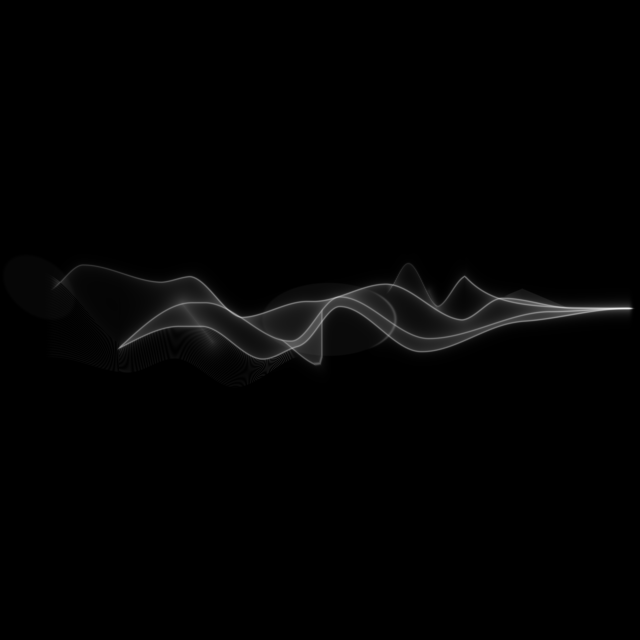
Write a WebGL 1 fragment shader that draws this background.

```glsl
precision highp float;
uniform vec2 u_resolution;

#define LINE_WIDTH 0.0013
#define LINE_GLOW 0.006
#define EDGE_SOFT 0.0015
#define SHEET_LIGHT 0.09
#define RIM_FALLOFF 0.014
#define THREAD_COUNT 30.0
#define TIP_X 0.986
#define SMOKE_TINT vec3(1.0)

float ease(float a, float b, float x) { return smoothstep(a, b, x); }

// Heights of the long edges: eased moves from one crest or trough to the next
float topEdge(float x) {
  return 0.544 + 0.042 * ease(0.07, 0.13, x) - 0.027 * ease(0.13, 0.254, x)
    + 0.009 * ease(0.25, 0.30, x) - 0.064 * ease(0.295, 0.38, x)
    + 0.025 * ease(0.376, 0.48, x) + 0.027 * ease(0.49, 0.603, x)
    - 0.056 * ease(0.603, 0.725, x) + 0.034 * ease(0.72, 0.785, x)
    - 0.016 * ease(0.785, 0.90, x);
}

float middleEdge(float x) {
  return 0.393 + 0.134 * ease(0.08, 0.30, x) - 0.060 * ease(0.32, 0.453, x)
    + 0.069 * ease(0.455, 0.531, x) - 0.065 * ease(0.531, 0.67, x)
    + 0.042 * ease(0.67, 0.86, x) + 0.005 * ease(0.86, 0.98, x);
}

float bottomEdge(float x) {
  return 0.436 + 0.054 * ease(0.12, 0.28, x) - 0.051 * ease(0.315, 0.411, x)
    + 0.021 * ease(0.411, 0.475, x) + 0.061 * ease(0.465, 0.531, x)
    - 0.0705 * ease(0.531, 0.658, x) + 0.047 * ease(0.66, 0.82, x)
    + 0.0205 * ease(0.80, 0.98, x);
}

float crestEdge(float x) {
  return 0.54 + 0.0485 * ease(0.60, 0.638, x) - 0.0675 * ease(0.638, 0.686, x)
    + 0.048 * ease(0.682, 0.73, x) - 0.051 * (1.0 - exp(-22.0 * max(x - 0.726, 0.0)));
}

float hemEdge(float x) {
  return 0.442 - 0.024 * ease(0.08, 0.20, x) + 0.022 * ease(0.20, 0.273, x)
    - 0.045 * ease(0.273, 0.367, x) + 0.05 * ease(0.367, 0.48, x)
    + 0.02 * ease(0.48, 0.60, x);
}

vec4 edges(float x) {
  return vec4(topEdge(x), middleEdge(x), bottomEdge(x), crestEdge(x));
}

float span(float a, float b, float soft, float x) {
  return ease(a - soft, a + soft, x) * (1.0 - ease(b - soft, b + soft, x));
}

// Thin bright core with a faint halo
float stroke(float d) {
  float w = max(LINE_WIDTH, 0.7 / u_resolution.y);
  return exp(-d * d / (w * w)) + 0.22 * exp(-abs(d) / LINE_GLOW);
}

// Translucent film between two heights, denser near its rims and where narrow
float sheet(float y, float a, float b) {
  float lo = min(a, b), hi = max(a, b);
  float rim = exp(-(y - lo) / RIM_FALLOFF) + exp(-(hi - y) / RIM_FALLOFF);
  float inside = ease(-EDGE_SOFT, EDGE_SOFT, min(y - lo, hi - y));
  return inside * (0.5 + 0.6 * min(rim, 1.5)) * 0.09 / (hi - lo + 0.05);
}

float threads(float y, float lo, float hi) {
  float t = (y - lo) / max(hi - lo, 0.01);
  return 0.55 + 0.45 * cos(6.2832 * THREAD_COUNT * t);
}

float ovalGap(vec2 p, vec2 radius) {
  return (1.0 - length(p / radius)) * min(radius.x, radius.y);
}

float segmentGap(vec2 p, vec2 a, vec2 b) {
  vec2 ab = b - a;
  return length(p - a - ab * clamp(dot(p - a, ab) / dot(ab, ab), 0.0, 1.0));
}

void main() {
  vec2 p = gl_FragCoord.xy / u_resolution;
  float x = p.x, y = p.y;
  vec4 e = edges(x);
  vec4 slope = (edges(x + 0.001) - e) / 0.001;
  vec4 gap = (y - e) / sqrt(1.0 + slope * slope);
  float hem = hemEdge(x);
  float seam = 0.575 - 0.12 * ease(0.06, 0.21, x);
  float body = span(0.186, TIP_X, 0.004, x);

  // Main films
  float lower = x < 0.186 ? seam : e.y;
  float light = SHEET_LIGHT * sheet(y, e.x, lower) * span(0.085, TIP_X, 0.008, x)
    * mix(0.45, 1.0, ease(0.10, 0.36, x));
  light += SHEET_LIGHT * 0.9 * sheet(y, e.y, e.z) * body;
  light += SHEET_LIGHT * 0.55 * sheet(y, e.w, e.x) * span(0.608, TIP_X, 0.006, x);

  // Threaded veil hanging below the films
  float veilTop = x < 0.186 ? seam : e.z;
  light += 0.045 * sheet(y, veilTop, hem) * threads(y, hem, veilTop)
    * span(0.077, 0.46, 0.008, x);

  // Dim ovals and the small fin on the right
  float oval = ovalGap(p - vec2(0.514, 0.501), vec2(0.104, 0.057));
  light += 0.035 * ease(-EDGE_SOFT, EDGE_SOFT, oval);
  light += 0.16 * stroke(oval) * ease(0.57, 0.61, x);
  vec2 q = p - vec2(0.061, 0.551);
  q = vec2(q.x * 0.8 - q.y * 0.6, q.x * 0.6 + q.y * 0.8);
  light += 0.022 * ease(-0.003, 0.003, ovalGap(q, vec2(0.062, 0.042)));
  light += 0.04 * sheet(y, 0.549 - 0.42 * abs(x - 0.816), e.x) * span(0.79, 0.885, 0.005, x);

  // Fold with a rounded right corner
  float fold = 0.482 - 0.054 * ease(0.41, 0.505, x);
  vec2 corner = vec2((y - fold) * 0.8, 0.503 - x);
  float foldGap = min(corner.x, corner.y) - 0.25 * max(0.012 - abs(corner.x - corner.y), 0.0);
  float foldMask = span(0.42, 0.515, 0.01, x) * (1.0 - ease(-0.004, 0.004, y - e.y));
  light += foldMask * (0.10 * ease(-EDGE_SOFT, EDGE_SOFT, foldGap) + 0.26 * stroke(foldGap));

  // Bright edges, gathering towards the tip
  float tip = ease(0.74, 0.94, x);
  light += stroke(gap.x) * span(0.085, TIP_X, 0.008, x) * mix(0.13, 0.36, ease(0.15, 0.36, x));
  light += (0.30 * stroke(gap.y) + 0.32 * stroke(gap.z)) * body * (1.0 + 0.5 * tip);
  light += stroke(gap.w) * span(0.608, TIP_X, 0.006, x) * mix(0.07, 0.36, ease(0.66, 0.735, x));

  // Soft creases where the films turn
  float crease = segmentGap(p, vec2(0.285, 0.525), vec2(0.332, 0.466));
  light += 0.11 * exp(-crease / 0.006) + 0.06 * exp(-crease * crease / 0.0005);
  light += 0.12 * exp(-segmentGap(p, vec2(0.67, 0.545), vec2(0.682, 0.52)) / 0.005);

  gl_FragColor = vec4(SMOKE_TINT * (1.0 - exp(-1.15 * light)), 1.0);
}
```
